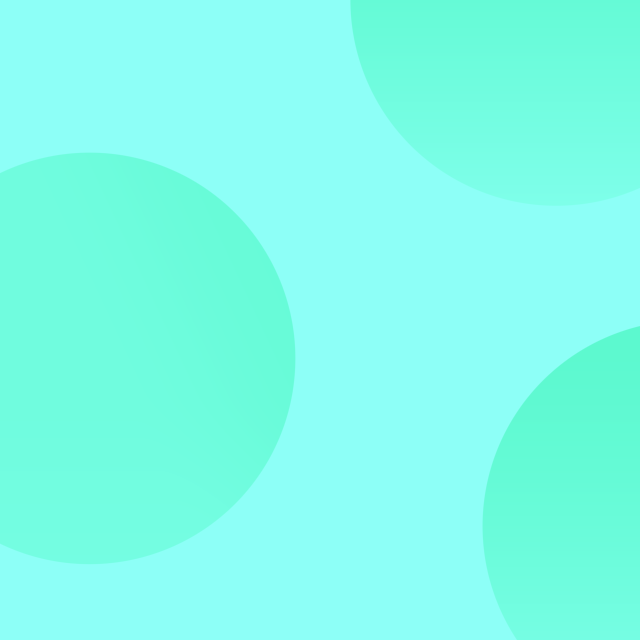
Write a Shadertoy shader that draws this background.

```glsl
// Antialiased coverage of a disc
float disc(vec2 p, vec2 center, float radius) {
    float pixel = 1.0 / min(iResolution.x, iResolution.y);
    return smoothstep(0.75 * pixel, -0.75 * pixel, length(p - center) - radius);
}

// Mint ramp from deep (0) to pale (1)
vec3 mint(float t) {
    return mix(vec3(0.36, 0.975, 0.81), vec3(0.50, 1.0, 0.92), clamp(t, 0.0, 1.0));
}

void mainImage(out vec4 fragColor, in vec2 fragCoord) {
    vec2 uv = fragCoord / iResolution.xy;
    float radius = 0.3215;
    vec3 color = vec3(0.553, 1.0, 0.969);

    // Left disc, slightly deeper toward the upper right and paler below
    vec2 leftCenter = vec2(0.140, 0.440);
    vec2 q = uv - leftCenter;
    float leftShade = 0.56 - 0.24 * smoothstep(0.02, 0.34, dot(q, vec2(0.9, 0.42)))
                    + 0.12 * smoothstep(-0.05, -0.34, q.y);
    color = mix(color, mint(leftShade), disc(uv, leftCenter, radius));

    // Top disc, fading downward
    float topShade = mix(0.26, 0.96, (1.0 - uv.y) / radius);
    color = mix(color, mint(topShade), disc(uv, vec2(0.869, 1.0), radius));

    // Lower right disc, fading downward
    float rightShade = 0.72 * pow(clamp((0.49 - uv.y) / 0.49, 0.0, 1.0), 1.4);
    color = mix(color, mint(rightShade), disc(uv, vec2(1.0755, 0.178), radius));

    fragColor = vec4(color, 1.0);
}
```
